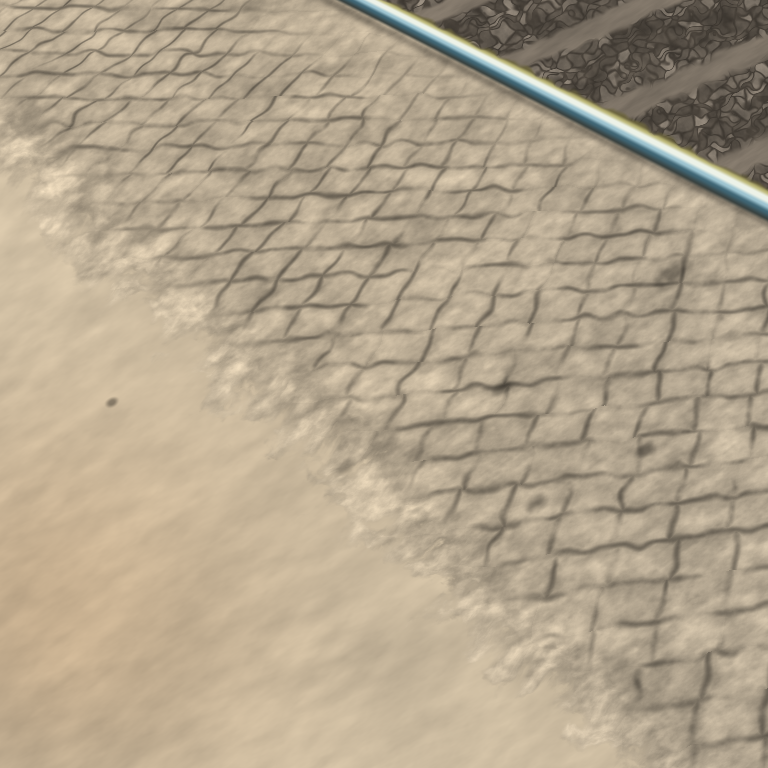
This texture is drawn by a Shadertoy shader. Its source:

```glsl
float hash(vec2 p) {
    return fract(sin(dot(p, vec2(127.1, 311.7))) * 43758.5453);
}

float noise(vec2 p) {
    vec2 i = floor(p), f = fract(p);
    f = f * f * (3.0 - 2.0 * f);
    return mix(mix(hash(i), hash(i + vec2(1, 0)), f.x),
               mix(hash(i + vec2(0, 1)), hash(i + vec2(1, 1)), f.x), f.y);
}

float fbm(vec2 p) {
    float sum = 0.0, amp = 0.5;
    for (int i = 0; i < 5; i++) {
        sum += amp * noise(p);
        p = mat2(1.6, 1.2, -1.2, 1.6) * p + 7.3;
        amp *= 0.5;
    }
    return sum;
}

// Rotates into the wind direction, so noise can be stretched along it
vec2 windSpace(vec2 p) {
    return vec2(dot(p, vec2(0.85, 0.53)), dot(p, vec2(-0.53, 0.85)));
}

// Perspective brick coordinates: columns fan out from a far point
vec2 brickSpace(vec2 p) {
    float level = p.y - (0.2 - 0.22 * p.y) * (p.x - 0.5);
    float row = 111.0 / (2.67 - level) + 0.2;
    float column = (p.x - 1.18) / (1.73 - p.y) / 0.053;
    column += 0.25 * (hash(vec2(floor(row), 3.0)) - 0.5);
    return vec2(column, row);
}

float jointMask(vec2 brick, vec2 width, vec2 weight) {
    vec2 edge = 0.5 - abs(fract(brick) - 0.5);
    vec2 line = (1.0 - smoothstep(vec2(0.0), width, edge)) * weight;
    return max(line.x, line.y);
}

vec3 paving(vec2 p, float jointFade) {
    vec2 warp = vec2(noise(p * 42.0), noise(p * 42.0 + 40.0)) - 0.5;
    vec2 brick = brickSpace(p + warp * 0.010);
    float grain = fbm(windSpace(p) * vec2(55.0, 110.0));
    float blotch = fbm(p * vec2(22.0, 34.0) + 5.0);
    float patches = fbm(p * 6.0 + 2.0);
    vec3 col = vec3(0.742, 0.683, 0.589);
    col *= 1.0 + 0.34 * (grain - 0.48) + 0.24 * (blotch - 0.48) + 0.16 * (patches - 0.48);
    col *= 1.0 + 0.05 * (hash(floor(brick)) - 0.5);
    col *= mix(vec3(1.0), vec3(0.97, 0.975, 0.985), smoothstep(0.4, 1.0, p.x));
    vec2 wear = vec2(fbm(p * 20.0 + 9.0), fbm(p * 20.0 + 31.0));
    wear = mix(vec2(0.15), vec2(1.0), smoothstep(0.25, 0.65, wear));
    float joint = jointMask(brick, vec2(0.10, 0.15), wear);
    float soil = jointMask(brick, vec2(0.28, 0.38), wear);
    return col * (1.0 - (joint * 0.30 + soil * 0.09) * jointFade);
}

vec3 sand(vec2 p) {
    vec2 w = windSpace(p);
    float broad = fbm(w * vec2(6.0, 12.0) + 4.0);
    float streak = fbm(w * vec2(22.0, 60.0) + 11.0);
    vec3 col = vec3(0.797, 0.733, 0.628);
    col *= 1.0 + 0.17 * (broad - 0.48) + 0.15 * (streak - 0.48);
    vec2 q = (p - vec2(0.05, 0.2)) * vec2(1.0, 1.1);
    vec2 r = (p - vec2(0.02, 0.66)) * vec2(1.3, 2.0);
    col = mix(col, col * vec3(0.96, 0.92, 0.88), exp(-dot(q, q) * 12.0));
    return col * (1.0 + 0.03 * exp(-dot(r, r) * 9.0));
}

// Nearest two cell distances and the identity of the nearest cell
vec3 stoneCells(vec2 p) {
    vec2 cell = floor(p);
    vec3 best = vec3(9.0, 9.0, 0.0);
    for (int y = -1; y <= 1; y++)
    for (int x = -1; x <= 1; x++) {
        vec2 id = cell + vec2(x, y);
        float d = length(id + vec2(hash(id), hash(id + 51.0)) - p);
        if (d < best.x) best = vec3(d, best.x, hash(id + 17.0));
        else best.y = min(best.y, d);
    }
    return best;
}

vec3 trackBed(vec2 p) {
    vec2 warp = vec2(noise(p * 70.0), noise(p * 70.0 + 20.0)) * 0.02;
    vec3 stone = stoneCells((p + warp) * mat2(55.0, 25.0, -40.0, 85.0));
    float face = smoothstep(0.0, 0.4, stone.y - stone.x);
    vec3 col = mix(vec3(0.27, 0.245, 0.215), vec3(0.55, 0.51, 0.46),
                   face * (0.2 + 0.8 * stone.z * stone.z));
    col *= 0.75 + 0.5 * fbm(p * 80.0);
    // Sleepers widen towards the viewer
    float across = 1.0 - p.y + 0.42 * p.x;
    float n = log((across + 0.486) / 0.743) / log(1.14);
    float gap = abs(fract(n + 0.5) - 0.5) + 0.08 * (noise(p * 60.0) - 0.5);
    vec3 timber = vec3(0.49, 0.45, 0.40) * (0.85 + 0.3 * fbm(windSpace(p) * vec2(25.0, 110.0)));
    return mix(col, timber, 1.0 - smoothstep(0.09, 0.17, gap));
}

vec3 railProfile(float d) {
    vec3 col = mix(vec3(0.22, 0.25, 0.24), vec3(0.25, 0.40, 0.46), smoothstep(-0.018, -0.008, d));
    col = mix(col, vec3(0.62, 0.77, 0.82), smoothstep(-0.009, -0.002, d));
    col = mix(col, vec3(0.93, 0.95, 0.91), smoothstep(-0.002, 0.004, d));
    col = mix(col, vec3(0.74, 0.72, 0.47), smoothstep(0.007, 0.013, d));
    return mix(col, vec3(0.42, 0.39, 0.24), smoothstep(0.012, 0.018, d));
}

// Dark leaves and stains: centre, length, strength
float stains(vec2 p) {
    vec4 marks[6] = vec4[6](vec4(0.84, 0.414, 0.021, 0.36), vec4(0.70, 0.345, 0.024, 0.36),
        vec4(0.655, 0.496, 0.022, 0.33), vec4(0.146, 0.476, 0.012, 0.36),
        vec4(0.875, 0.643, 0.034, 0.34), vec4(0.445, 0.393, 0.023, 0.26));
    float dark = 0.0;
    for (int i = 0; i < 6; i++) {
        vec2 q = windSpace(p - marks[i].xy) / (marks[i].z * vec2(1.0, 0.6));
        dark = max(dark, marks[i].w * (1.0 - smoothstep(0.3, 1.2, length(q) + noise(p * 90.0) * 0.4)));
    }
    return dark;
}

void mainImage(out vec4 fragColor, in vec2 fragCoord) {
    vec2 p = fragCoord / iResolution.xy;
    float rail = dot(p - vec2(0.473, 1.0), vec2(0.451, 0.893));
    float d = rail / mix(0.8, 1.05, smoothstep(0.45, 1.0, p.x));

    // Drifted sand thins out over the bricks in a ragged fringe
    float shore = p.y - 0.775 + 0.96 * p.x + 0.10 * (fbm(p * 9.0) - 0.5);
    float ragged = fbm(windSpace(p) * vec2(28.0, 55.0) + 2.0 * fbm(p * 18.0));
    float cover = 1.0 - smoothstep(-0.03, 0.03, shore + 0.22 * (ragged - 0.5));
    float verge = smoothstep(-0.03, -0.12, rail + 0.06 * (noise(p * 14.0) - 0.5));
    float jointFade = smoothstep(0.04, 0.16, shore + 0.10 * (ragged - 0.5)) * mix(0.1, 1.0, verge);
    vec3 col = paving(p, jointFade);
    float fringe = exp(-pow((shore - 0.05) / 0.08, 2.0));
    col *= 1.0 + fringe * (ragged - 0.47) * 0.7;
    col = mix(col, sand(p), cover);
    col *= 1.0 - stains(p);

    // Rail with its shadow, and the track bed beyond
    float shadow = exp(-pow((rail + 0.022) / 0.006, 2.0));
    col *= 1.0 - 0.28 * shadow;
    col = mix(col, railProfile(d), smoothstep(-0.022, -0.016, d));
    col = mix(col, trackBed(p), smoothstep(0.014, 0.021, d + 0.008 * (noise(p * 80.0) - 0.5)));
    fragColor = vec4(col, 1.0);
}
```
